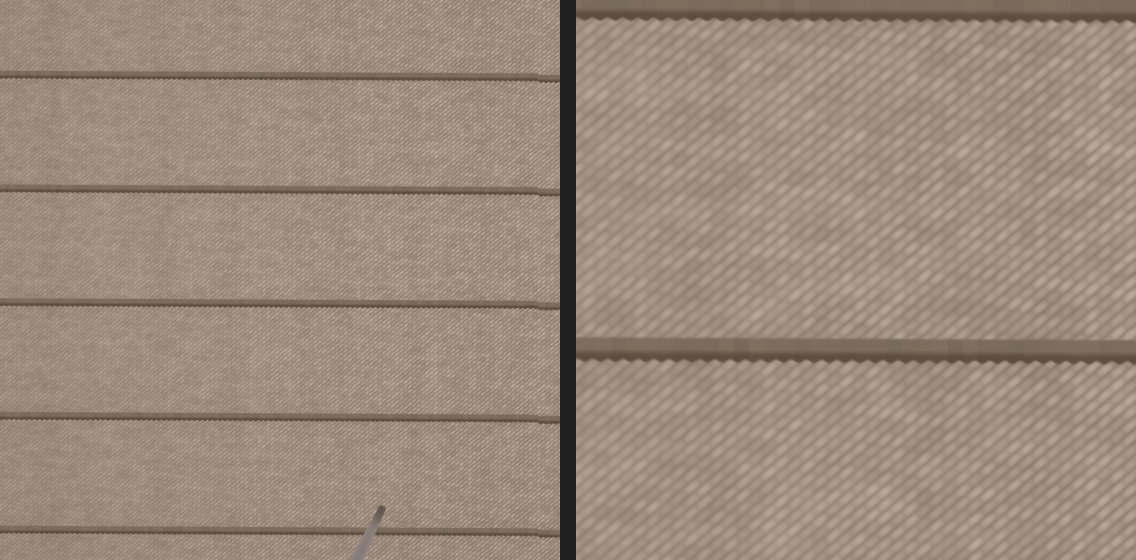
Left, the full canvas; right, a detail of the centre.
This texture is drawn by a Shadertoy shader. Its source:

```glsl
const float SLAT_PITCH = 0.2031;      // height of one slat
const float FIRST_GROOVE = 0.0545;    // lowest groove at the left edge
const float TILT = 0.0050;            // fall of the grooves across the canvas
const float SEAM_X = 0.961;           // vertical joint near the right edge
const float SEAM_DROP = 0.0026;
const float GROOVE_HALF = 0.0068;
const float SHADOW_TOP = -0.0012;     // dark lower part starts here
const float STITCHES = 110.0;         // stitches across the canvas
const float TWILL_SLOPE = 0.85;

const vec3 THREAD_DARK = vec3(0.535, 0.465, 0.410);
const vec3 THREAD_LIGHT = vec3(0.705, 0.638, 0.588);
const vec3 GROOVE_FACE = vec3(0.485, 0.425, 0.365);
const vec3 GROOVE_SHADOW = vec3(0.375, 0.310, 0.255);
const vec3 WAND_BODY = vec3(0.520, 0.480, 0.465);
const vec3 WAND_TIP = vec3(0.370, 0.325, 0.295);
const vec2 WAND_TOP = vec2(0.682, 0.091);
const vec2 WAND_BASE = vec2(0.627, -0.020);

float hash(vec2 p) {
    p = fract(p * vec2(0.1031, 0.1137));
    p += dot(p, p.yx + 33.33);
    return fract((p.x + p.y) * p.x * 7.31);
}

// Distance to the nearest scattered point
float cellular(vec2 p) {
    vec2 cell = floor(p);
    float nearest = 2.0;
    for (int j = -1; j <= 1; j++) {
        for (int i = -1; i <= 1; i++) {
            vec2 c = cell + vec2(i, j);
            vec2 site = c + vec2(hash(c), hash(c + 57.0));
            nearest = min(nearest, length(p - site));
        }
    }
    return nearest;
}

// Diagonal stitches, each with its own brightness; result is centred on zero
float twill(vec2 p) {
    float across = (p.y - TWILL_SLOPE * p.x) * STITCHES / TWILL_SLOPE;
    float along = dot(p, vec2(0.76, 0.65)) * STITCHES * 0.9;
    float row = floor(across);
    along += 0.5 * mod(row, 2.0);
    float bulge = sin(3.14159 * fract(across)) * (0.55 + 0.45 * sin(3.14159 * fract(along)));
    float stitch = hash(vec2(row, floor(along)) + 200.0);
    return bulge * (0.65 + 0.7 * stitch) - 0.53;
}

vec3 fabric(vec2 p) {
    float sharpness = mix(0.42, 0.72, smoothstep(0.1, 0.9, p.x));
    float tone = 0.5 + sharpness * twill(p);

    // Uneven yarn: flecks, horizontal slubs and broad vertical bands
    tone += 0.22 * (cellular(p * vec2(62.0, 85.0) + 11.0) - 0.47);
    tone += 0.20 * (cellular(p * vec2(17.0, 52.0) + 40.0) - 0.47);
    tone += 0.025 * sin(p.x * 41.0 + 1.3 * sin(p.x * 17.0)) + 0.02 * sin(p.x * 97.0 + 2.0);

    // Soft light, strongest right of the centre
    tone += 0.10 - 0.30 * dot(p - vec2(0.62, 0.58), p - vec2(0.62, 0.58));
    tone += 0.06 * (1.0 - smoothstep(0.0, 0.004, abs(p.x - SEAM_X)));
    return mix(THREAD_DARK, THREAD_LIGHT, clamp(tone, -0.1, 1.1));
}

void mainImage(out vec4 fragColor, in vec2 fragCoord) {
    vec2 uv = fragCoord / iResolution.xy;
    float soft = max(0.0013, 0.8 / iResolution.y);
    vec3 color = fabric(uv);

    // Signed height above the nearest groove
    float fall = TILT * uv.x + SEAM_DROP * smoothstep(SEAM_X - soft, SEAM_X + soft, uv.x);
    float level = (uv.y + fall - FIRST_GROOVE) / SLAT_PITCH;
    float d = (fract(level + 0.5) - 0.5) * SLAT_PITCH;

    // Groove face above a dark line with a serrated lower edge
    float teeth = 0.0009 * sin(6.28318 * STITCHES * uv.x);
    float groove = smoothstep(-soft, soft, d + GROOVE_HALF + teeth)
                 * smoothstep(-soft, soft, GROOVE_HALF - d);
    float shadow = 1.0 - smoothstep(SHADOW_TOP - 0.003, SHADOW_TOP + 0.002, d);
    vec3 grooveColor = mix(GROOVE_FACE, GROOVE_SHADOW, shadow);
    grooveColor *= 0.97 + 0.06 * hash(floor(vec2(uv.x * STITCHES, level + 0.5)));
    color *= 1.0 - 0.06 * exp(-abs(d) / 0.010);
    color = mix(color, grooveColor, groove);

    // Tapered wand entering from the bottom
    vec2 axis = WAND_BASE - WAND_TOP;
    float t = clamp(dot(uv - WAND_TOP, axis) / dot(axis, axis), 0.0, 1.0);
    float wand = length(uv - WAND_TOP - t * axis) - mix(0.0065, 0.0125, t);
    vec3 wandColor = mix(WAND_TIP, WAND_BODY, smoothstep(0.0, 0.35, t));
    wandColor *= 1.0 + 0.08 * smoothstep(-0.010, 0.0, wand);
    color = mix(color, wandColor, 1.0 - smoothstep(-soft, soft, wand));

    fragColor = vec4(color, 1.0);
}
```
